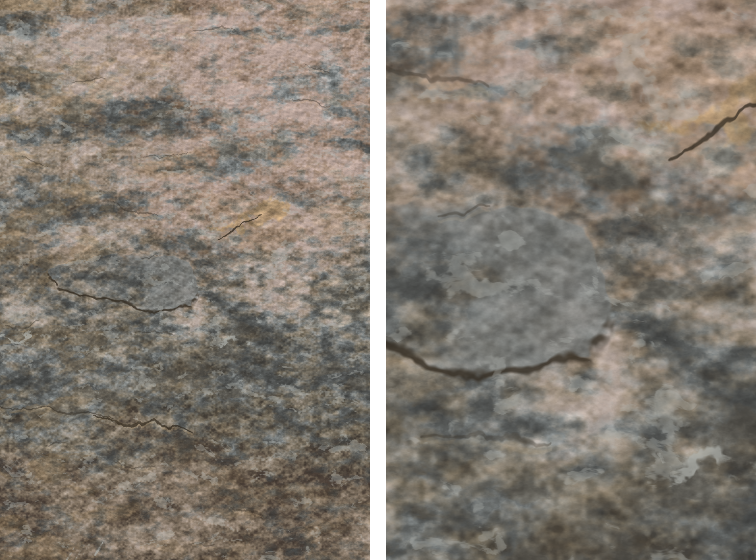
Left: the whole. Right: its middle third, enlarged.
Give the GLSL for this texture, as a WebGL 2 fragment shader.

```glsl
#version 300 es
precision highp float;
// Weathered slate: bedded rose and blue-grey stone above a dark band and umber base.
// Stretched, warped noise sets tone and warm/cool mix; fine peppering, relief,
// a raised flake, ochre stains, cracks and pale scratches are layered over it.
#define GRAIN 0.50
#define RELIEF 0.62
#define BEDDING 0.75
#define UPPER_TONE 0.83
#define LOWER_TONE 0.37
#define ROSE vec3(0.035, -0.012, -0.014)
#define OCHRE vec3(0.62, 0.51, 0.36)
#define PALE vec3(0.69, 0.70, 0.68)
#define CRACK_COLOR vec3(0.20, 0.17, 0.13)
#define SMALL_CRACKS 14

uniform vec2 u_resolution;
out vec4 fragColor;

float hash(vec2 c) {
  return fract(sin(dot(c, vec2(127.1, 311.7))) * 43758.5453);
}

float noise(vec2 p) {
  vec2 i = floor(p), f = fract(p);
  f = f * f * (3.0 - 2.0 * f);
  return mix(mix(hash(i), hash(i + vec2(1, 0)), f.x),
             mix(hash(i + vec2(0, 1)), hash(i + vec2(1, 1)), f.x), f.y);
}

float fbm(vec2 p) {
  float sum = 0.0, amp = 0.5;
  for (int i = 0; i < 5; i++) {
    sum += amp * noise(p);
    p = p * 2.03 + 17.3;
    amp *= 0.53;
  }
  return sum;
}

// Ragged two-axis offset
vec2 wobble(vec2 p) { return vec2(fbm(p), fbm(p + 9.0)) - 0.5; }

// Distance to a segment; along is the position on it, 0 to 1
float segment(vec2 p, vec2 a, vec2 b, out float along) {
  vec2 d = b - a;
  along = clamp(dot(p - a, d) / dot(d, d), 0.0, 1.0);
  return length(p - a - d * along);
}

float stroke(vec2 p, vec2 a, vec2 b, float width) {
  float along, d = segment(p, a, b, along);
  float w = width * (0.3 + 0.7 * sin(3.14 * along)) * (0.4 + 1.2 * noise(p * 60.0));
  return 1.0 - smoothstep(w * 0.5, w + 0.001, d);
}

// Four-step tone ramp, dark to light
vec3 ramp(float t, vec3 a, vec3 b, vec3 c, vec3 d) {
  t = clamp(t, 0.0, 1.0) * 3.0;
  vec3 low = mix(a, b, min(t, 1.0));
  return mix(mix(low, c, clamp(t - 1.0, 0.0, 1.0)), d, clamp(t - 2.0, 0.0, 1.0));
}

float height(vec2 p) { return 0.6 * fbm(p * vec2(30, 55)) + 0.55 * fbm(p * vec2(95, 130)); }

// Raised flake: tapered capsule with a ragged rim
float flake(vec2 p) {
  float along;
  p += 0.045 * wobble(p * 16.0);
  float d = segment(p, vec2(0.10, 0.510), vec2(0.305, 0.490), along);
  return d - mix(0.010, 0.052, sqrt(along));
}

void main() {
  vec2 p = gl_FragCoord.xy / u_resolution.y;
  vec2 q = p + wobble(p * 4.0) * vec2(0.14, 0.06) + 0.02 * wobble(p * 30.0);

  // Zones, bedding and peppering
  float bed = fbm(q * vec2(6, 27)) - 0.5, blotch = fbm(q * vec2(9, 17) + 20.0) - 0.5;
  float mottle = fbm(p * vec2(60, 85)) - 0.5, tint = fbm(p * vec2(50, 75) + 31.0) - 0.5;
  float grain = 0.65 * noise(p * 290.0) + 0.35 * noise(p * 160.0 + 7.0) - 0.5;
  float level = q.y + 0.25 * blotch + 0.12 * mottle;
  float upper = smoothstep(0.36, 0.62, level - 0.16 * (p.x - 0.3));
  float left = 1.0 - smoothstep(0.05, 0.36, p.x + 0.4 * blotch);
  float slate = smoothstep(0.16, 0.31, level) * (1.0 - upper);
  float streak = smoothstep(0.50, 0.66, fbm(q * vec2(5, 21) + 40.0) + 0.35 * mottle);
  float pepper = smoothstep(0.08, 0.20, tint + 0.3 * grain);
  float tone = mix(LOWER_TONE, UPPER_TONE, upper) + 0.04 * slate + BEDDING * bed + 0.5 * blotch;
  tone += 0.95 * mottle + GRAIN * grain - 0.14 * pepper - upper * (0.30 * streak + 0.14 * left);
  float cool = clamp(0.72 * slate + 0.75 * streak * upper + 2.6 * tint - 0.6 * bed, 0.0, 1.0);

  // Flake: mottled on the left, smooth grey on the right
  float d = flake(p), body = 1.0 - smoothstep(-0.001, 0.0015, d);
  float smoothEnd = smoothstep(0.21, 0.25, p.x + 0.3 * blotch);
  tone = mix(tone, 0.58 + 0.4 * mottle + 0.3 * grain, body * (0.3 + 0.6 * smoothEnd));
  cool = mix(cool, 0.85, body * (0.2 + 0.7 * smoothEnd));

  vec3 warmRock = ramp(tone, vec3(0.27, 0.25, 0.22), vec3(0.44, 0.41, 0.35),
                       vec3(0.59, 0.55, 0.49), vec3(0.69, 0.655, 0.62));
  vec3 coolRock = ramp(tone, vec3(0.27, 0.275, 0.27), vec3(0.35, 0.36, 0.355),
                       vec3(0.49, 0.51, 0.51), vec3(0.66, 0.665, 0.66));
  vec3 color = mix(warmRock, coolRock, cool);

  // Rose beds and ochre stains
  float rose = upper * (1.0 - 0.7 * left) + 0.5 * (1.0 - smoothstep(0.08, 0.28, level));
  color += ROSE * rose * (1.0 - cool);
  float rust = smoothstep(0.54, 0.64, fbm(q * vec2(14, 32) + 71.0) + 0.3 * tint) * (1.0 - body);
  color = mix(color, OCHRE * (0.65 + 0.5 * tone), (0.18 + 0.2 * left) * rust);
  vec2 ragged = p + 0.07 * wobble(p * 28.0);
  float along, stain = segment(ragged, vec2(0.39, 0.588), vec2(0.50, 0.632), along);
  stain -= mix(0.004, 0.022, along * along);
  color = mix(color, OCHRE * (1.05 + mottle), 0.65 * (1.0 - smoothstep(-0.004, 0.004, stain)));

  // Relief lit from the upper left; flake rim shadowed below
  vec2 toLight = vec2(-0.0012, 0.0018), lip = vec2(0, 0.004);
  color *= 1.0 + RELIEF * (height(p - toLight) - height(p + toLight));
  float facing = (flake(p + lip) - d) / lip.y;
  float rim = 1.0 - smoothstep(0.0005, 0.0035, abs(d - 0.0015));
  color = mix(color, CRACK_COLOR, 0.8 * rim * smoothstep(0.1, -0.7, facing));
  color += 0.05 * rim * smoothstep(0.2, 0.9, facing);

  // Long cracks, then short ones along the bedding
  vec2 jag = p + vec2(0.012, 0.035) * wobble(p * vec2(26, 12));
  vec2 a = vec2(-0.02, 0.276), b = vec2(0.20, 0.256), c = vec2(0.34, 0.232);
  float crack = max(0.6 * stroke(jag, a, b, 0.0014), stroke(jag, b - lip.yx * 8.0, c, 0.002));
  float lit = max(0.6 * stroke(jag + lip, a, b, 0.003), stroke(jag + lip, b, c, 0.004));
  crack = max(crack, stroke(jag, vec2(0.39, 0.577), vec2(0.47, 0.618), 0.0016));
  for (int i = 0; i < SMALL_CRACKS; i++) {
    vec2 id = vec2(i, 4), start = vec2(hash(id) * 0.66, hash(id + 9.0));
    vec2 run = vec2(0.03 + 0.07 * hash(id + 21.0), 0.03 * (hash(id + 33.0) - 0.6));
    crack = max(crack, 0.45 * stroke(jag, start, start + run, 0.001));
    lit = max(lit, 0.5 * stroke(jag + lip, start, start + run, 0.002));
  }
  color = mix(color + vec3(0.10, 0.08, 0.05) * lit, CRACK_COLOR, 0.75 * crack);

  // Small pale flecks and scratches
  float fleck = smoothstep(0.66, 0.74, fbm(q * vec2(32, 70) + 90.0) + 0.15 * grain);
  float scratch = max(stroke(ragged, vec2(0.39, 0.402), vec2(0.46, 0.388), 0.006),
                      stroke(ragged, vec2(-0.02, 0.392), vec2(0.07, 0.405), 0.004));
  for (int i = 0; i < 4; i++) {
    vec2 foot = vec2(0.115 + 0.017 * float(i), 0.022 * hash(vec2(i, 2)) - 0.01);
    scratch = max(scratch, stroke(p, foot, foot + vec2(0.018, 0.030), 0.0016));
  }
  color = mix(color, PALE, max(0.35 * fleck, 0.7 * scratch * smoothstep(-0.15, 0.1, mottle)));
  fragColor = vec4(clamp(color, 0.0, 1.0), 1.0);
}
```
